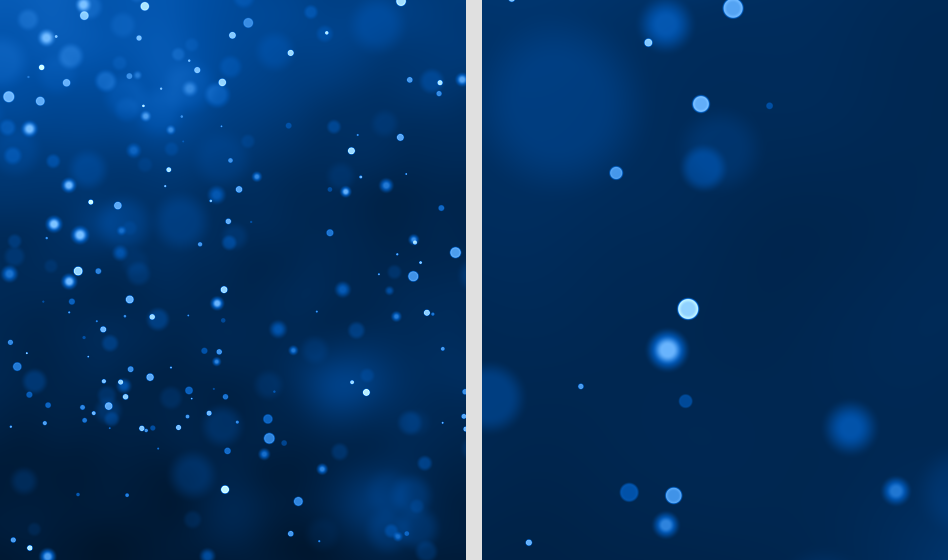
Left, the full canvas; right, a detail of the centre.
Give the GLSL for this background, as a Shadertoy shader.

```glsl
// Deep blue gradient with hazy glows, soft bokeh discs and crisp drifting specks.
#define SEED 7.0
#define SHADOW_LEVEL 0.20
#define MIDDLE_LEVEL 0.31
#define TOP_GAIN 0.16
#define CORNER_GAIN 0.25
#define GLOW_GAIN 0.20
#define MOTTLE_GAIN 0.06
#define PEAK_LEVEL 1.15
#define CLUMPING 1.3
#define RIM_GAIN 0.12

vec4 hash4(vec2 p) {
    vec4 q = fract(p.xyxy * vec4(0.1031, 0.1030, 0.0973, 0.1099));
    q += dot(q, q.wzxy + 33.33);
    return fract((q.xxyz + q.yzzw) * q.zywx);
}

float cornerDot(vec2 corner, vec2 offset) {
    return dot(hash4(corner + 40.0).xy * 2.0 - 1.0, offset);
}

float gradientNoise(vec2 p) {
    vec2 i = floor(p), f = fract(p);
    vec2 u = f * f * f * (f * (f * 6.0 - 15.0) + 10.0);
    vec2 e = vec2(1.0, 0.0);
    return mix(mix(cornerDot(i, f), cornerDot(i + e.xy, f - e.xy), u.x),
               mix(cornerDot(i + e.yx, f - e.yx), cornerDot(i + e.xx, f - e.xx), u.x), u.y);
}

float glow(vec2 p, vec2 center, vec2 spread) {
    vec2 d = (p - center) / spread;
    return exp(-dot(d, d));
}

// Blue level of the backdrop, before any disc is added.
float backdrop(vec2 p) {
    float level = mix(SHADOW_LEVEL, MIDDLE_LEVEL, smoothstep(0.0, 0.42, p.y));
    level += TOP_GAIN * smoothstep(0.55, 1.0, p.y);
    level += CORNER_GAIN * glow(p, vec2(0.08, 1.0), vec2(0.44, 0.34));
    level -= 0.05 * glow(p, vec2(0.74, 0.68), vec2(0.20, 0.18));
    level += GLOW_GAIN * glow(p, vec2(0.61, 0.31), vec2(0.085, 0.065));
    level += GLOW_GAIN * glow(p, vec2(0.67, 0.10), vec2(0.075, 0.070));
    level += 0.5 * GLOW_GAIN * glow(p, vec2(0.41, 0.08), vec2(0.07));
    level += 0.5 * GLOW_GAIN * glow(p, vec2(0.31, 0.82), vec2(0.08, 0.10));
    level += 0.6 * GLOW_GAIN * glow(p, vec2(0.19, 0.60), vec2(0.055, 0.04));
    level += 0.3 * GLOW_GAIN * glow(p, vec2(0.78, 0.25), vec2(0.16, 0.30));
    return level + MOTTLE_GAIN * gradientNoise(p * 8.0 + SEED);
}

// Chance of a disc; share weighs the whole canvas, the hazy zones, the speck band.
float density(vec2 c, vec3 share) {
    float haze = glow(c, vec2(0.20, 0.84), vec2(0.36, 0.34))
               + glow(c, vec2(0.64, 0.18), vec2(0.18, 0.22));
    float band = glow(c, vec2(0.23, 0.27), vec2(0.18, 0.075));
    float clump = 1.0 + CLUMPING * gradientNoise(c * 9.0 + SEED * 3.0);
    return dot(share, vec3(1.0, haze, band)) * clump;
}

// Share of light left uncovered by one scattered layer of discs.
float discs(vec2 p, float cell, vec2 radii, vec2 gains, float soft, vec3 share, float layer) {
    float uncovered = 1.0;
    float pixel = 0.5 / iResolution.y;
    vec2 home = floor(p / cell);
    for (int y = -1; y <= 1; y++)
    for (int x = -1; x <= 1; x++) {
        vec2 id = home + vec2(x, y);
        vec4 h = hash4(id + 20.0 + layer * 61.0 + SEED);
        vec2 center = (id + h.xy) * cell;
        float radius = mix(radii.x, radii.y, pow(h.z, 1.5));
        float gain = mix(gains.x, gains.y, fract(h.x * 17.0 + h.z * 29.0));
        float d = length(p - center);
        float edge = smoothstep(radius * (1.0 - soft) - pixel, radius + pixel, d);
        float rim = RIM_GAIN * (1.0 - soft) * smoothstep(0.5, 0.9, d / radius);
        float light = min(gain * (1.0 + rim), 1.0) * (1.0 - edge);
        uncovered *= 1.0 - light * step(h.w, density(center, share));
    }
    return uncovered;
}

// Navy to azure to pale blue.
vec3 blueRamp(float level) {
    float pale = max(level - 0.62, 0.0);
    return vec3(3.0, 1.67, 0.0) * pale * pale + vec3(0.0, 0.48, 1.0) * level;
}

void mainImage(out vec4 fragColor, in vec2 fragCoord) {
    vec2 p = fragCoord / iResolution.y;
    float uncovered = 1.0;

    // Wide haze, then dim discs, then bright blurred ones.
    uncovered *= discs(p, 0.100, vec2(0.028, 0.060), vec2(0.05, 0.17), 0.60, vec3(0.12, 0.60, 0.0), 1.0);
    uncovered *= discs(p, 0.070, vec2(0.014, 0.027), vec2(0.08, 0.28), 0.50, vec3(0.18, 0.35, 0.0), 2.0);
    uncovered *= discs(p, 0.065, vec2(0.009, 0.019), vec2(0.35, 0.85), 0.75, vec3(0.11, 0.16, 0.0), 3.0);

    // Crisp specks, from dim blue to nearly white.
    uncovered *= discs(p, 0.055, vec2(0.0050, 0.0110), vec2(0.50, 0.98), 0.15, vec3(0.09, 0.0, 0.60), 4.0);
    uncovered *= discs(p, 0.038, vec2(0.0018, 0.0060), vec2(0.30, 0.95), 0.20, vec3(0.08, 0.0, 0.55), 5.0);

    float level = mix(PEAK_LEVEL, backdrop(p), uncovered);
    fragColor = vec4(clamp(blueRamp(level), 0.0, 1.0), 1.0);
}
```
